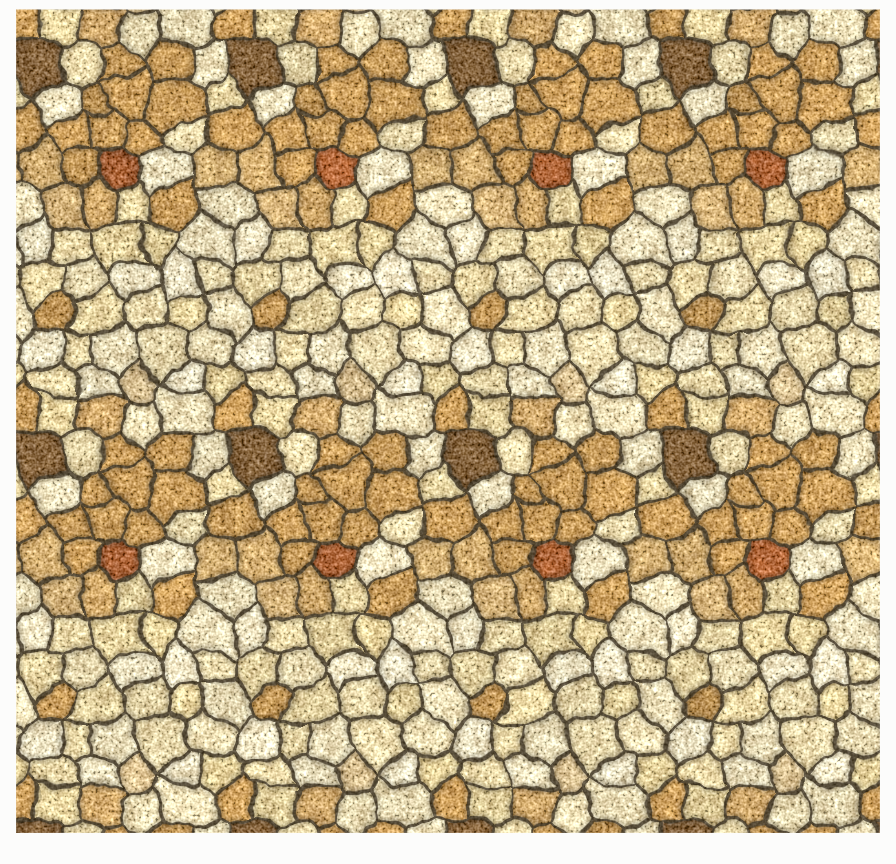
Give the GLSL for this texture, as a Shadertoy shader.

```glsl
const vec2 PANEL_MIN = vec2(0.018, 0.036);
const vec2 PANEL_MAX = vec2(0.982, 0.989);
const vec2 REPEATS = vec2(4.0, 2.11);      // tiles across and down the panel
const vec2 CELLS = vec2(5.0, 11.0);        // stones across and down one tile
const vec2 STONE_SHAPE = vec2(1.22, 1.0);  // width and height of a mean stone
const vec2 JITTER = vec2(0.56, 0.50);
const float SIZE_SPREAD = 0.30;
const float TILT = 0.75;
const float JOINT = 0.042;
const float GRAIN = 0.30;
const float MOTTLE = 0.20;

const vec3 PAPER = vec3(0.99, 0.99, 0.985);
const vec3 CREAM = vec3(0.92, 0.885, 0.77);
const vec3 SAND = vec3(0.87, 0.79, 0.57);
const vec3 OCHRE = vec3(0.78, 0.61, 0.36);
const vec3 RUST = vec3(0.67, 0.39, 0.22);
const vec3 UMBER = vec3(0.52, 0.39, 0.24);
const vec3 MORTAR = vec3(0.29, 0.25, 0.18);

// Column and row of the accent stones in a tile
const vec2 RUST_STONE = vec2(2.0, 4.0);
const vec2 UMBER_STONE = vec2(0.0, 1.0);
const vec2 OCHRE_STONE = vec2(1.0, 2.0);
const vec2 OCHRE_BLOCK = vec2(0.0, 8.0);

vec2 hash2(vec2 p) {
    vec3 a = fract(p.xyx * vec3(0.1031, 0.1030, 0.0973));
    a += dot(a, a.yzx + 33.33);
    return fract((a.xx + a.yz) * a.zy);
}

float cornerSlope(vec2 cell, vec2 offset) {
    float angle = 6.2832 * hash2(cell + 71.0).x;
    return dot(vec2(cos(angle), sin(angle)), offset);
}

float gradientNoise(vec2 p) {
    vec2 i = floor(p), f = fract(p);
    vec2 u = f * f * f * (f * (f * 6.0 - 15.0) + 10.0);
    vec2 e = vec2(1.0, 0.0);
    float low = mix(cornerSlope(i, f), cornerSlope(i + e, f - e), u.x);
    float high = mix(cornerSlope(i + e.yx, f - e.yx), cornerSlope(i + 1.0, f - 1.0), u.x);
    return mix(low, high, u.y);
}

// Blocky distance to a tilted stone: gradient in xy, distance in z
vec3 stoneDistance(vec2 d, float angle, float growth) {
    float c = cos(angle), s = sin(angle);
    mat2 turn = mat2(c, s, -s, c);
    vec2 v = turn * d;
    vec2 v2 = v * v;
    float len = max(sqrt(sqrt(dot(v2, v2))), 1e-4);
    return vec3((v2 * v / (len * len * len)) * turn, len - growth);
}

// Returns the joint distance; gives the nearest stone's grid index
float masonry(vec2 q, out vec2 stone) {
    vec3 first = vec3(0.0, 0.0, 9.0), second = first;
    vec2 base = floor(q);
    stone = base;
    for (int y = -2; y <= 2; y++) {
        for (int x = -2; x <= 2; x++) {
            vec2 cell = base + vec2(x, y);
            vec2 wrapped = mod(cell, CELLS);
            vec2 place = hash2(wrapped + 5.0) - 0.5;
            vec2 form = hash2(wrapped + 29.0) - 0.5;
            float rowShift = hash2(vec2(wrapped.y, 13.0)).x - 0.5;
            vec2 site = cell + 0.5 + JITTER * place + vec2(rowShift, 0.0);
            vec3 d = stoneDistance((q - site) * STONE_SHAPE, TILT * form.x, SIZE_SPREAD * form.y);
            if (d.z < first.z) {
                second = first;
                first = d;
                stone = cell;
            } else if (d.z < second.z) {
                second = d;
            }
        }
    }
    return (second.z - first.z) / max(length(second.xy - first.xy), 0.4);
}

vec3 stoneColor(vec2 stone) {
    vec2 id = mod(stone, CELLS);
    vec2 pick = hash2(id + 47.0);
    // Warm stones gather in the upper part of each tile
    float warmth = 0.30 + 0.30 * cos(6.2832 * (id.y / CELLS.y - 0.22));
    vec3 color = mix(CREAM, SAND, pick.x * 0.9);
    color = mix(color, OCHRE, smoothstep(-0.05, 0.2, warmth - pick.y));
    if (id == OCHRE_STONE || id == OCHRE_BLOCK) color = OCHRE * 0.95;
    if (id == RUST_STONE) color = RUST;
    if (id == UMBER_STONE) color = UMBER;
    return color * (0.96 + 0.08 * hash2(stone + 90.0).x);
}

void mainImage(out vec4 fragColor, in vec2 fragCoord) {
    vec2 uv = fragCoord / iResolution.xy;
    vec2 panel = (uv - PANEL_MIN) / (PANEL_MAX - PANEL_MIN);
    vec2 q = vec2(panel.x, 1.0 - panel.y) * REPEATS * CELLS;
    float pixel = REPEATS.y * CELLS.y / ((PANEL_MAX.y - PANEL_MIN.y) * iResolution.y);

    // Uneven edges that differ from tile to tile
    vec2 p = q * STONE_SHAPE;
    vec2 warp = vec2(gradientNoise(p * 0.9), gradientNoise(p * 0.9 + 37.0)) * 0.16;
    warp += vec2(gradientNoise(p * 3.7 + 11.0), gradientNoise(p * 3.7 + 59.0)) * 0.07;
    vec2 stone;
    float edge = masonry(q + warp, stone);

    // Stone face: stains, pits and grain
    float stain = gradientNoise(p * 2.3 + 7.0) + 0.7 * gradientNoise(p * 5.5);
    float grain = gradientNoise(p * 9.0 + 3.0) + 0.8 * gradientNoise(p * 16.0 + 17.0);
    vec3 color = stoneColor(stone);
    color *= 1.0 + MOTTLE * stain * vec3(0.8, 1.0, 1.3);
    color += GRAIN * grain * vec3(0.85, 0.9, 1.0);
    color *= 1.0 - 0.3 * smoothstep(0.35, 0.7, -grain);
    color *= mix(0.80, 1.03, smoothstep(0.0, 0.24, edge));

    // Mortar joints of varying width
    float width = JOINT * (1.0 + 0.9 * gradientNoise(p * 1.4 + 23.0));
    float joint = 1.0 - smoothstep(width - 0.6 * pixel, width + 0.9 * pixel, edge);
    color = mix(color, MORTAR + 0.12 * grain, joint * 0.88);

    // White margin
    vec2 inset = min(uv - PANEL_MIN, PANEL_MAX - uv) * iResolution.xy;
    float inside = clamp(min(inset.x, inset.y) + 0.5, 0.0, 1.0);
    fragColor = vec4(mix(PAPER, clamp(color, 0.0, 1.0), inside), 1.0);
}
```
